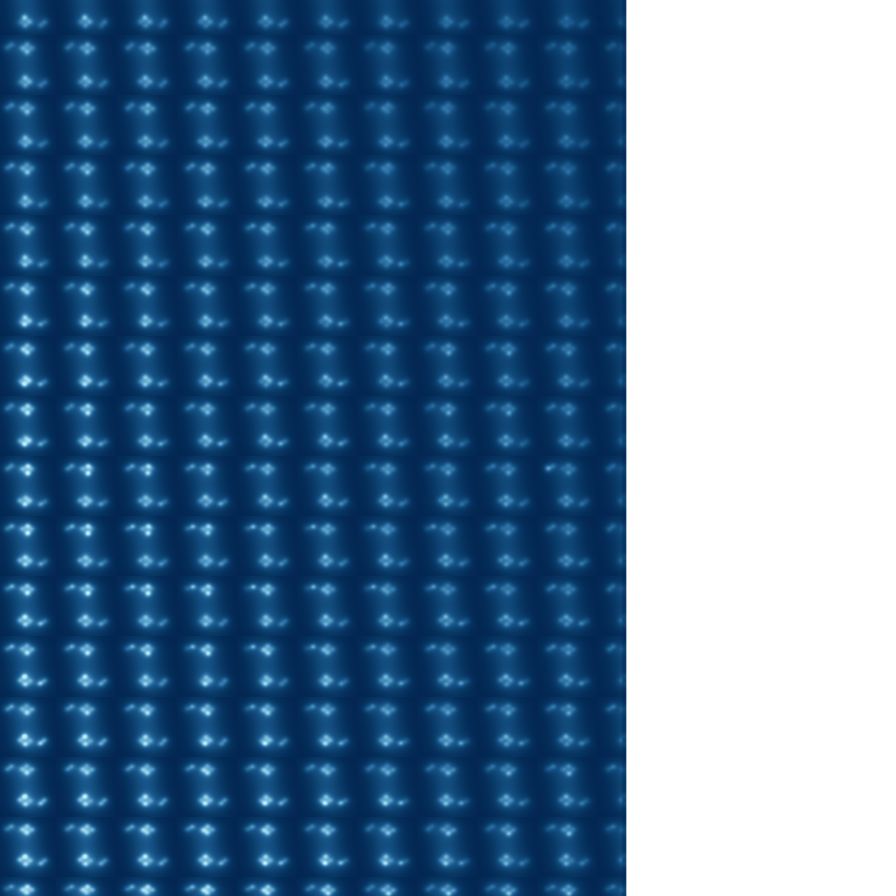
Give the GLSL for this pattern, as a three.js fragment shader.

```glsl
// Grid of glowing blue tiles with paired light clusters, beside a blank white strip.
varying vec2 vUv;

vec2 hashGradient(vec2 p) {
  float a = 6.2832 * fract(sin(dot(p, vec2(127.1, 311.7))) * 4375.85);
  return vec2(cos(a), sin(a));
}

float gradientNoise(vec2 p) {
  vec2 i = floor(p), f = fract(p);
  vec2 u = f * f * (3.0 - 2.0 * f);
  vec2 e = vec2(1.0, 0.0);
  float low = mix(dot(hashGradient(i), f), dot(hashGradient(i + e.xy), f - e.xy), u.x);
  float high = mix(dot(hashGradient(i + e.yx), f - e.yx), dot(hashGradient(i + e.xx), f - e.xx), u.x);
  return mix(low, high, u.y);
}

float blob(vec2 p, float radius) {
  return exp(-dot(p, p) / (radius * radius));
}

// Light of one half tile: a cross of four spots and a smaller pair beside it.
float cluster(vec2 p, vec2 drift) {
  float light = 0.75 * blob(p - vec2(0.02, -0.28), 0.16)
              + 0.55 * blob(p - vec2(-0.28, -0.31), 0.13);
  for (int i = 0; i < 6; i++) {
    float k = float(i);
    float angle = 1.5708 * k;
    vec2 spot = vec2(0.02, -0.285) + vec2(0.085, 0.07) * vec2(cos(angle), sin(angle));
    if (i > 3) spot = mix(vec2(-0.32, -0.29), vec2(-0.24, -0.345), k - 4.0);
    float vary = gradientNoise(drift + 7.3 * k);
    float strength = mod(k, 2.0) > 0.5 ? 1.75 : 1.25;
    light += strength * (1.0 + 0.7 * vary) * blob(p - spot - 0.025 * vary, 0.058);
  }
  return light;
}

// Blue ramp, from deep navy at 0 to pale cyan at 5.
vec3 blueRamp(float v) {
  vec3 c = mix(vec3(0.01, 0.15, 0.32), vec3(0.04, 0.24, 0.42), clamp(v, 0.0, 1.0));
  c = mix(c, vec3(0.09, 0.33, 0.53), clamp(v - 1.0, 0.0, 1.0));
  c = mix(c, vec3(0.20, 0.47, 0.66), clamp(v - 2.0, 0.0, 1.0));
  c = mix(c, vec3(0.42, 0.69, 0.84), clamp(v - 3.0, 0.0, 1.0));
  return mix(c, vec3(0.76, 0.94, 0.98), clamp(v - 4.0, 0.0, 1.0));
}

void main() {
  // Tile coordinates, rows counted downwards
  vec2 grid = vec2(vUv.x + 0.0043, 0.9609 - vUv.y) * 14.9;
  vec2 cell = floor(grid);
  vec2 p = fract(grid) - 0.5;

  // Slanted column of glow, dimmed at the horizontal seams
  float column = p.x - 0.15 * p.y;
  float seam = smoothstep(0.0, 0.22, 0.5 - abs(p.y));
  float light = 1.55 * exp(-column * column / 0.075) * mix(0.4, 1.0, seam);

  // Two clusters, each the other turned half round, closing in towards the bottom
  vec2 q = p + vec2(0.0, 0.035 * (1.0 - vUv.y));
  q.y *= mix(1.12, 1.0, vUv.y);
  light += mix(0.5, 1.0, seam) * (cluster(q, cell * 0.23) + cluster(-q, cell * 0.23 + 41.7));

  // Brighter towards the lower left
  light *= 1.0 + 0.3 * (0.5 - vUv.y) + 0.6 * (0.35 - vUv.x);

  // One stray spark
  vec2 spark = grid - vec2(9.17, 7.2);
  light += 1.6 * blob(spark, 0.06);

  // Dark rim, then the blank strip
  light *= 1.0 - 0.6 * smoothstep(0.692, 0.697, vUv.x);
  vec3 color = mix(blueRamp(light), vec3(1.0), smoothstep(0.698, 0.7, vUv.x));
  gl_FragColor = vec4(color, 1.0);
}
```
